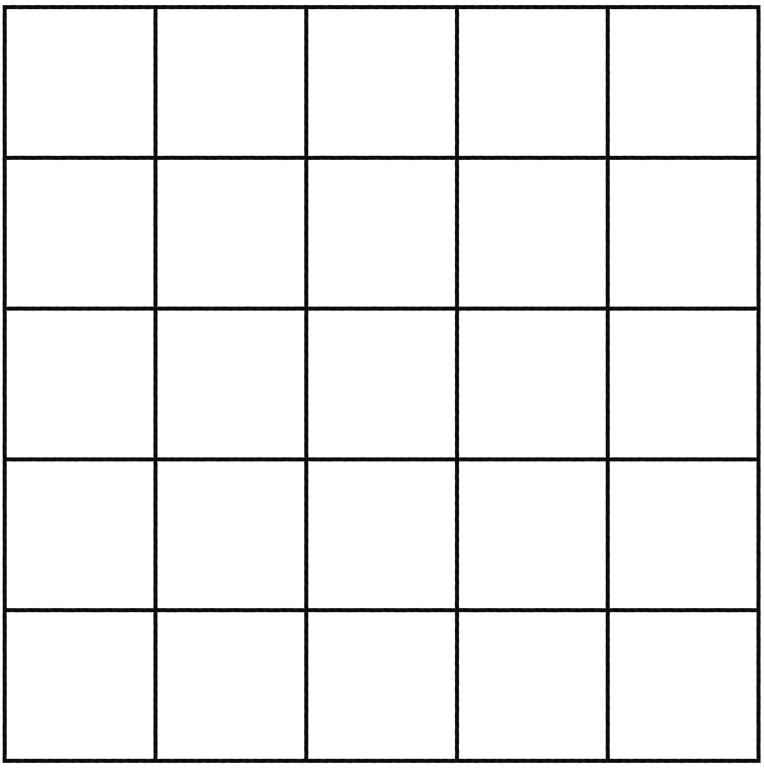
This pattern is drawn by a Shadertoy shader. Its source:

```glsl
// Fine ripple from layered sines, roughly -1 to 1
float ripple(vec2 p) {
    return 0.5 * sin(p.x * 610.0 + 2.0 * sin(p.y * 170.0))
         + 0.5 * sin(p.y * 570.0 + 2.0 * sin(p.x * 190.0));
}

// Signed distance to the ruled lines of a square grid centred at the origin
float gridDistance(vec2 p, float cells, float pitch, float halfWidth) {
    vec2 g = p / pitch + 0.5 * cells;
    vec2 toLine = abs(g - clamp(round(g), 0.0, cells)) * pitch;
    float lines = min(toLine.x, toLine.y) - halfWidth;
    vec2 outside = abs(p) - 0.5 * cells * pitch - halfWidth;
    return max(lines, max(outside.x, outside.y));
}

void mainImage(out vec4 fragColor, in vec2 fragCoord) {
    float pixel = 1.0 / iResolution.y;
    vec2 p = (fragCoord - 0.5 * iResolution.xy) * pixel + vec2(0.0005, 0.0);

    // Five by five cells with slightly uneven ink edges
    float grain = ripple(p);
    float d = gridDistance(p, 5.0, 0.1963, 0.0026) + 0.00012 * grain;
    float ink = clamp(0.5 - d / (1.2 * pixel), 0.0, 1.0);

    // Near-black ink on white paper
    vec3 inkColor = vec3(0.05 + 0.015 * grain);
    fragColor = vec4(mix(vec3(1.0), inkColor, ink), 1.0);
}
```
